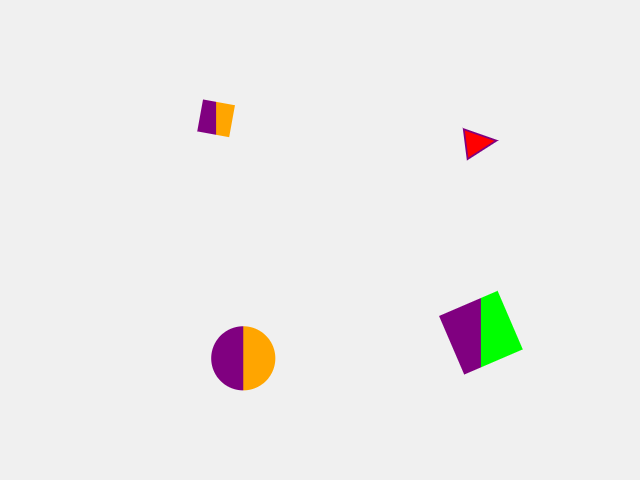
This background is drawn by a WebGL 2 fragment shader. Its source:

```glsl
#version 300 es
precision highp float;

uniform vec2 u_resolution;
out vec4 fragColor;

// Colours
const vec3 PAPER  = vec3(0.941);
const vec3 PURPLE = vec3(0.502, 0.0, 0.502);
const vec3 ORANGE = vec3(1.0, 0.647, 0.0);
const vec3 GREEN  = vec3(0.0, 1.0, 0.0);
const vec3 RED    = vec3(1.0, 0.0, 0.0);

// Layout, in units of the canvas height
const vec2  SMALL_CENTER = vec2(0.4502, 0.7535);
const float SMALL_HALF   = 0.0338;
const float SMALL_ANGLE  = -0.18;

const vec2  LARGE_CENTER = vec2(1.0019, 0.3069);
const float LARGE_HALF   = 0.0664;
const float LARGE_ANGLE  = 0.406;

const vec2  DISC_CENTER = vec2(0.5068, 0.2535);
const float DISC_RADIUS = 0.0668;

const vec2  TIP_TOP    = vec2(0.9640, 0.7335);
const vec2  TIP_RIGHT  = vec2(1.0384, 0.7075);
const vec2  TIP_BOTTOM = vec2(0.9727, 0.6655);
const float OUTLINE    = 0.0037;

float squareDistance(vec2 p, float halfSide, float angle) {
    float c = cos(angle), s = sin(angle);
    vec2 q = abs(vec2(c * p.x + s * p.y, c * p.y - s * p.x)) - halfSide;
    return length(max(q, 0.0)) + min(max(q.x, q.y), 0.0);
}

// Signed distance to the line a-b, positive on its left
float lineDistance(vec2 p, vec2 a, vec2 b) {
    vec2 edge = normalize(b - a);
    return dot(p - a, vec2(-edge.y, edge.x));
}

// Clockwise corners; mitred so that insets keep sharp tips
float triangleDistance(vec2 p, vec2 a, vec2 b, vec2 c) {
    return max(lineDistance(p, a, b), max(lineDistance(p, b, c), lineDistance(p, c, a)));
}

float coverage(float dist, float pixel) {
    return clamp(0.5 - dist / pixel, 0.0, 1.0);
}

// Purple on the left, the given colour on the right
vec3 splitFill(float x, vec3 rightColor, float pixel) {
    return mix(rightColor, PURPLE, coverage(x, pixel));
}

void main() {
    float pixel = 1.0 / u_resolution.y;
    vec2 p = gl_FragCoord.xy * pixel;
    vec3 color = PAPER;

    // Small tilted square
    vec2 q = p - SMALL_CENTER;
    float dist = squareDistance(q, SMALL_HALF, SMALL_ANGLE);
    color = mix(color, splitFill(q.x, ORANGE, pixel), coverage(dist, pixel));

    // Large tilted square
    q = p - LARGE_CENTER;
    dist = squareDistance(q, LARGE_HALF, LARGE_ANGLE);
    color = mix(color, splitFill(q.x, GREEN, pixel), coverage(dist, pixel));

    // Disc
    q = p - DISC_CENTER;
    dist = length(q) - DISC_RADIUS;
    color = mix(color, splitFill(q.x, ORANGE, pixel), coverage(dist, pixel));

    // Outlined triangle
    dist = triangleDistance(p, TIP_TOP, TIP_RIGHT, TIP_BOTTOM);
    color = mix(color, PURPLE, coverage(dist, pixel));
    color = mix(color, RED, coverage(dist + OUTLINE, pixel));

    fragColor = vec4(color, 1.0);
}
```
